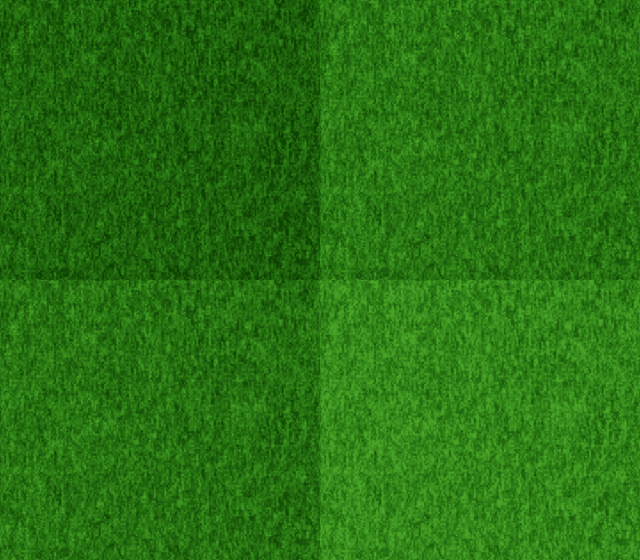
Write a WebGL 2 fragment shader that draws this texture.

```glsl
#version 300 es
precision highp float;
// Short woven turf in four tiles of different brightness, with fine upright fibres.

#define TILES 2.0
#define BASE_TONE 0.21
#define RIGHT_GAIN 0.28
#define LOWER_GAIN 0.23
#define TILE_FADE 0.11
#define FIBRE_AMOUNT 0.50
#define STRAND_AMOUNT 0.26
#define GRAIN_AMOUNT 0.62
#define CLUMP_AMOUNT 0.10
#define FLECK_AMOUNT 0.34

uniform vec2 u_resolution;
out vec4 outColor;

const vec3 SHADE_GREEN = vec3(0.085, 0.320, 0.027);
const vec3 LEAF_GREEN = vec3(0.155, 0.460, 0.070);
const vec3 LIGHT_GREEN = vec3(0.255, 0.605, 0.135);

// Integer hash of a cell, 0 to 1
float hash(vec2 cell, uint seed) {
    uvec2 q = uvec2(ivec2(cell)) * uvec2(1597u, 3817u) + seed * 7919u;
    uint h = q.x ^ (q.y * 2531u);
    h = (h ^ (h >> 15)) * 739391u;
    h = (h ^ (h >> 13)) * 974711u;
    h ^= h >> 16;
    return float(h & 65535u) / 65535.0;
}

// Value noise, 0 to 1; a narrow blend gives crisp cells
float noise(vec2 p, float blend, uint seed) {
    vec2 i = floor(p);
    vec2 f = smoothstep(0.5 - blend, 0.5 + blend, fract(p));
    float low = mix(hash(i, seed), hash(i + vec2(1, 0), seed), f.x);
    float high = mix(hash(i + vec2(0, 1), seed), hash(i + vec2(1, 1), seed), f.x);
    return mix(low, high, f.y);
}

// One column of blades, shifted along its length, with clear ends
float blade(float column, float y, uint seed) {
    float along = y + 9.0 * hash(vec2(column, 1), seed + 1u);
    float row = floor(along);
    float end = smoothstep(0.3, 0.7, fract(along));
    return mix(hash(vec2(column, row), seed), hash(vec2(column, row + 1.0), seed), end);
}

// Upright strands from neighbouring columns
float strands(vec2 p, uint seed) {
    float column = floor(p.x);
    float side = smoothstep(0.2, 0.8, fract(p.x));
    return mix(blade(column, p.y, seed), blade(column + 1.0, p.y, seed), side);
}

// Small scattered dashes, one at most in each cell
float flecks(vec2 p, float density, uint seed) {
    vec2 cell = floor(p);
    vec2 centre = 0.3 + 0.4 * vec2(hash(cell, seed), hash(cell, seed + 1u));
    vec2 d = abs(fract(p) - centre) / vec2(0.34, 0.22);
    float present = step(1.0 - density, hash(cell, seed + 2u));
    return present * (1.0 - smoothstep(0.4, 1.0, length(d)));
}

void main() {
    vec2 uv = gl_FragCoord.xy / u_resolution;
    vec2 tile = fract(uv * TILES);
    vec2 pixel = 1.0 / u_resolution;

    // Tone of each quarter, with soft seams
    float right = smoothstep(-pixel.x, pixel.x, uv.x - 0.5);
    float lower = 1.0 - smoothstep(-pixel.y, pixel.y, uv.y - 0.5);
    float tone = BASE_TONE + RIGHT_GAIN * right + LOWER_GAIN * lower;
    tone += TILE_FADE * (0.5 - tile.x);
    tone -= 0.08 * (1.0 - smoothstep(0.0, 0.06, tile.y)) * (1.0 - lower);

    // Fibres, grain and faint clumps repeat in every tile
    float fibre = strands(tile * vec2(128.0, 38.0), 3u) - 0.5;
    float strand = strands(tile * vec2(80.0, 22.0), 11u) - 0.5;
    float grain = noise(tile * vec2(180.0, 125.0), 0.4, 23u) - 0.5;
    float clump = noise(tile * vec2(26.0, 15.0), 0.5, 31u) - 0.5;
    tone += FIBRE_AMOUNT * fibre + STRAND_AMOUNT * strand;
    tone += GRAIN_AMOUNT * grain + CLUMP_AMOUNT * clump;

    // Bright tips and dark gaps
    tone += FLECK_AMOUNT * flecks(tile * vec2(80.0, 74.0), 0.13, 41u);
    tone -= FLECK_AMOUNT * flecks(tile * vec2(84.0, 64.0), 0.08, 53u);

    // Green ramp, bent at its middle
    vec3 color = mix(SHADE_GREEN, LEAF_GREEN, clamp(tone * 2.0, -0.5, 1.0));
    color = mix(color, LIGHT_GREEN, clamp(tone * 2.0 - 1.0, 0.0, 1.25));
    outColor = vec4(clamp(color, 0.0, 1.0), 1.0);
}
```
